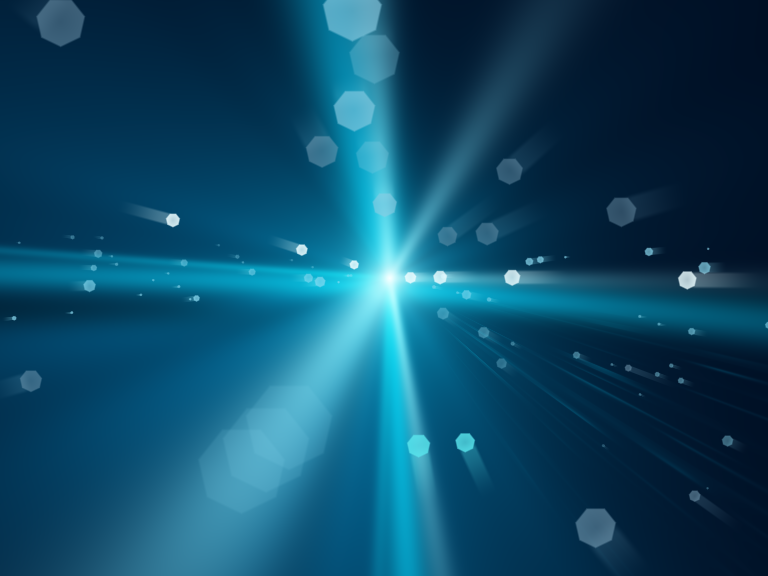
A WebGL 1 fragment shader for this background:

```glsl
precision highp float;
// Burst of cyan light beams over deep navy, with heptagonal bokeh flying outward.
// Beams are Gaussian wedges around one origin; bokeh follow polar formulas, each
// with a soft radial trail, and hashed dust gathers along the horizon.

uniform vec2 u_resolution;

const vec3 NAVY = vec3(0.0, 0.02, 0.09);
const vec3 TEAL = vec3(0.02, 0.60, 0.78);
const vec3 CYAN = vec3(0.02, 0.78, 0.98);
const vec3 PALE = vec3(0.55, 0.86, 0.95);
const vec3 GREY = vec3(0.50, 0.65, 0.74);
const vec3 WHITE = vec3(0.92, 0.99, 1.0);

float hash(vec2 p) {
  return fract(sin(dot(p, vec2(127.1, 311.7))) * 43758.5);
}

float noise(vec2 p) {
  vec2 i = floor(p), f = fract(p);
  f = f * f * (3.0 - 2.0 * f);
  return mix(mix(hash(i), hash(i + vec2(1, 0)), f.x),
             mix(hash(i + vec2(0, 1)), hash(i + vec2(1, 1)), f.x), f.y);
}

vec2 polar(float angle, float dist) {
  return dist * vec2(cos(angle), sin(angle));
}

vec3 screen(vec3 base, vec3 light) {
  return base + light * max(1.0 - base, 0.0);
}

// Wedge of light: starts at a given width, spreads and fades with distance
float beam(vec2 q, float angle, float width, float spread, float reach) {
  vec2 d = polar(angle, 1.0);
  float along = dot(q, d), t = max(along, 0.0);
  float across = (q.x * d.y - q.y * d.x) / (width + spread * t);
  return exp(-across * across - t / reach) * smoothstep(-0.03, 0.04, along);
}

float heptagon(vec2 p, float r, float blur) {
  float sector = 6.28319 / 7.0;
  float a = atan(p.x, p.y);
  float d = cos(floor(0.5 + a / sector) * sector - a) * length(p) - 0.92 * r;
  return 1.0 - smoothstep(-blur, blur, d);
}

// Heptagon with a trail pointing away from the origin
vec3 bokeh(vec3 col, vec2 q, vec2 c, float r, vec3 tint, float alpha, float trail) {
  vec2 d = normalize(c);
  float along = dot(q - c, d);
  float across = abs(q.x * d.y - q.y * d.x);
  float tail = smoothstep(r, 0.6 * r, across) * smoothstep(0.0, r, along)
             * (1.0 - smoothstep(0.0, trail + r, along));
  float blur = 0.8 / u_resolution.y + 0.02 * r;
  float disc = heptagon(q - c, r, blur) * (0.85 + 0.15 * length(q - c) / r);
  col = screen(col, tint * tail * alpha * 0.35);
  return mix(col, tint, clamp(disc * alpha, 0.0, 1.0));
}

vec3 haze(vec2 q) {
  float r = length(q);
  vec2 d = q / max(r, 0.001);
  float side = smoothstep(0.5, -0.8, q.x + 0.9 * q.y);
  float shafts = 0.82 + 0.36 * noise(d * 6.0 + 3.0);
  vec3 col = NAVY + TEAL * exp(-1.6 * r) * (0.22 + 0.78 * side) * shafts;
  float band = (q.y + 0.055) / 0.035;
  return col * (1.0 - 0.3 * exp(-band * band) * smoothstep(0.1, 0.4, abs(q.x)));
}

vec3 beams(vec3 col, vec2 q) {
  col = screen(col, CYAN * 0.80 * beam(q, 1.77, 0.035, 0.085, 1.1));
  col = screen(col, PALE * 0.70 * beam(q, 1.64, 0.012, 0.055, 0.45));
  col = screen(col, PALE * 0.60 * beam(q, 1.03, 0.006, 0.11, 0.35));
  col = screen(col, PALE * 0.78 * beam(q, -2.20, 0.025, 0.19, 0.80));
  col = screen(col, CYAN * 0.85 * beam(q, -1.51, 0.012, 0.045, 1.2));
  col = screen(col, CYAN * 0.35 * beam(q, -1.61, 0.006, 0.015, 0.8));
  col = screen(col, PALE * 0.90 * beam(q, -1.40, 0.006, 0.035, 0.40));
  // Horizon streaks
  col = screen(col, CYAN * 0.70 * beam(q + vec2(0, 0.012), 3.11, 0.022, 0.008, 1.1));
  col = screen(col, CYAN * 0.50 * beam(q, 3.07, 0.006, 0.003, 0.8));
  col = screen(col, CYAN * 0.75 * beam(q + vec2(0, 0.015), -0.09, 0.022, 0.030, 0.9));
  col = screen(col, PALE * 0.60 * beam(q, -0.01, 0.008, 0.025, 0.35));
  // Fine broken rays at the lower right
  float r = length(q), a = atan(q.y, q.x);
  float fan = smoothstep(-1.1, -0.6, a) * smoothstep(-0.1, -0.3, a);
  float rays = pow(noise(vec2(a * 70.0, r * 5.0)), 7.0);
  return screen(col, CYAN * 0.5 * rays * fan * smoothstep(0.08, 0.2, r) * exp(-2.0 * r));
}

vec3 dust(vec3 col, vec2 q) {
  for (float i = 0.0; i < 56.0; i++) {
    float h = hash(vec2(i, 1.7)), k = hash(vec2(i, 8.3)), s = hash(vec2(i, 4.1));
    float angle = (mod(i, 2.0) < 0.5 ? 3.10 : -0.25) + (h - 0.5) * (0.3 + 0.6 * mod(i, 2.0));
    float r = 0.0018 + 0.009 * s * s * s;
    col = bokeh(col, q, polar(angle, 0.06 + 0.62 * k), r, PALE, 0.3 + 0.5 * h, 0.03 * s);
  }
  return col;
}

vec3 discs(vec3 col, vec2 q) {
  for (float i = 0.0; i < 5.0; i++) {
    float k = i - 2.0, even = mod(i, 2.0), grow = pow(1.5, i);
    // Column climbing the upper beam
    col = bokeh(col, q, polar(1.71 + 0.08 * sin(4.2 * i), 0.468 - 0.085 * i),
                0.051 - 0.0075 * i, mix(PALE, GREY, 0.3), 0.65 - 0.35 * even, 0.03);
    // Fan at the lower right
    col = bokeh(col, q, polar(-1.40 + 0.26 * i, 0.46 - 0.2 * cos(1.35 * i - 0.6)),
                0.020 - 0.0035 * i + 0.022 * exp(-4.0 * k * k),
                i < 1.5 ? vec3(0.35, 0.90, 0.93) : GREY, i < 1.5 ? 0.85 : 0.55, 0.09);
    if (i > 3.5) continue;
    // Zigzag at the upper right
    col = bokeh(col, q, polar(0.55 + 0.08 * (1.0 - 2.0 * even) * grow, 0.124 * grow),
                0.017 + 0.003 * i, GREY, 0.42, 0.10);
    // Bright row to the right
    float step_ = pow(2.43, i);
    col = bokeh(col, q, polar(0.03 - 0.012 * i, 0.036 * step_),
                0.010 + 0.002 * i, WHITE, 0.85, 0.03 + 0.03 * i);
    if (i > 2.5) continue;
    // Bright row to the left and large discs around the far left
    col = bokeh(col, q, polar(2.78 + 0.05 * i, 0.066 * step_),
                0.008 + 0.002 * i, WHITE, 0.90, 0.02 + 0.035 * i);
    col = bokeh(col, q, polar(2.06 + 0.16 * i + 0.26 * i * i, 0.25 + 0.749 * i - 0.275 * i * i),
                0.028 + 0.0325 * i - 0.0185 * i * i, GREY, 0.48, 0.06);
    // Faint discs inside the broad lower beam
    col = bokeh(col, q, polar(-2.17 - 0.03 * i, 0.31 + 0.055 * i), 0.075, PALE, 0.12, 0.0);
  }
  return col;
}

void main() {
  vec2 p = (gl_FragCoord.xy - 0.5 * u_resolution) / u_resolution.y;
  vec2 q = p - vec2(0.010, 0.017);
  vec3 col = beams(haze(q), q);
  // Cyan bloom slightly below the white core
  col = screen(col, CYAN * 0.75 * exp(-8.0 * length(q + vec2(0.025, 0.03))));
  col = discs(dust(col, q), q);
  col = screen(col, WHITE * exp(-32.0 * length(q)));
  gl_FragColor = vec4(clamp(col, 0.0, 1.0), 1.0);
}
```
